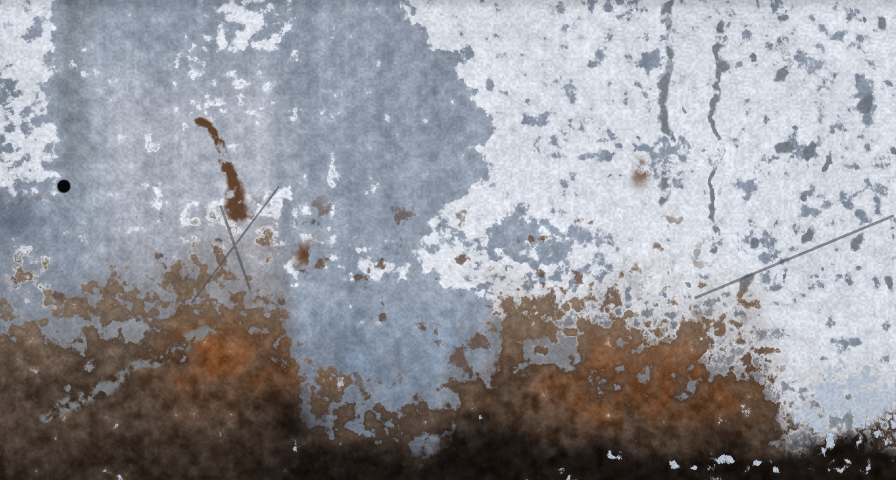
Write a Shadertoy shader that draws this texture.

```glsl
// Weathered metal wall: flaking white paint over blue-grey steel, rusting towards a dark base.

float hash(vec2 p) {
    return fract(sin(dot(p, vec2(127.1, 311.7))) * 43758.5453);
}

float noise(vec2 p) {
    vec2 cell = floor(p), f = fract(p);
    f = f * f * (3.0 - 2.0 * f);
    float low = mix(hash(cell), hash(cell + vec2(1, 0)), f.x);
    float high = mix(hash(cell + vec2(0, 1)), hash(cell + vec2(1, 1)), f.x);
    return mix(low, high, f.y);
}

// Fractal noise centred on zero
float fbm(vec2 p) {
    float sum = 0.0, amp = 0.5;
    for (int i = 0; i < 5; i++) {
        sum += amp * (noise(p) - 0.5);
        p = mat2(1.6, 1.2, -1.2, 1.6) * p + 5.3;
        amp *= 0.55;
    }
    return sum;
}

float fall(float a, float b, float x) { return 1.0 - smoothstep(a, b, x); }

float band(float a, float b, float soft, float x) {
    return smoothstep(a - soft, a + soft, x) * fall(b - soft, b + soft, x);
}

float blob(vec2 p, vec2 centre, vec2 radius) {
    vec2 d = (p - centre) / radius;
    return exp(-dot(d, d));
}

float stroke(vec2 p, vec2 a, vec2 b, float width) {
    vec2 ab = b - a;
    float t = clamp(dot(p - a, ab) / dot(ab, ab), 0.0, 1.0);
    return fall(width * 0.4, width, length(p - a - ab * t));
}

// Scattered, slightly elongated chips, one per grid cell
float chips(vec2 p, float scale, float density) {
    vec2 q = p * vec2(scale, scale * 0.65), cell = floor(q);
    vec2 centre = 0.3 + 0.4 * vec2(hash(cell + 3.1), hash(cell + 8.7));
    float radius = mix(0.08, 0.27, hash(cell + 5.5));
    float chip = fall(radius * 0.6, radius, length(fract(q) - centre));
    return chip * step(hash(cell), density);
}

// Share of the surface still covered by white paint
float paintCover(vec2 p) {
    float edge = 0.83 + 0.17 * fall(0.73, 1.0, p.y) - 0.13 * fall(0.50, 0.66, p.y)
               + 0.16 * fall(0.32, 0.48, p.y);
    float cover = mix(0.08, 0.76, smoothstep(-0.03, 0.04, p.x - edge));
    cover -= 0.20 * fall(0.30, 0.58, p.y) * band(0.8, 1.35, 0.12, p.x);
    cover += 0.58 * fall(0.09, 0.13, p.x) * smoothstep(0.52, 0.66, p.y);
    cover += 0.42 * blob(p, vec2(0.51, 0.93), vec2(0.09, 0.13));
    cover += 0.38 * blob(p, vec2(0.07, 0.34), vec2(0.08, 0.13));
    cover += 0.22 * band(0.18, 0.90, 0.08, p.x) * band(0.38, 0.62, 0.08, p.y);
    cover -= 0.65 * blob(p, vec2(1.063, 0.52), vec2(0.037));
    cover -= 0.50 * blob(p, vec2(1.133, 0.515), vec2(0.033));
    return cover;
}

float rustTop(float x) {
    return 0.33 + 0.05 * smoothstep(0.10, 0.25, x) - 0.25 * smoothstep(0.57, 0.65, x)
         + 0.17 * smoothstep(0.90, 1.05, x) - 0.18 * smoothstep(1.56, 1.66, x);
}

void mainImage(out vec4 fragColor, in vec2 fragCoord) {
    vec2 p = fragCoord / iResolution.y;
    float broad = fbm(p * 4.0), mid = fbm(p * 16.0 + 9.0), fine = fbm(p * 52.0 + 4.0);
    float grain = noise(p * 230.0) - 0.5;
    vec2 w = p + 0.06 * vec2(mid, fbm(p * 14.0 + 31.0));

    // Bare steel with vertical washes
    float wash = fbm(vec2(p.x * 22.0, p.y * 2.5));
    vec3 col = mix(vec3(0.57, 0.61, 0.67), vec3(0.67, 0.69, 0.74),
                   band(0.20, 0.60, 0.05, w.x) * band(0.42, 0.85, 0.12, w.y));
    col = mix(col, vec3(0.50, 0.53, 0.57), 0.8 * band(0.12, 0.19, 0.02, w.x) * smoothstep(0.5, 0.7, p.y));
    col = mix(col, vec3(0.44, 0.52, 0.62), 0.5 * band(0.6, 1.0, 0.06, w.x) * fall(0.25, 0.45, p.y));
    col += 0.16 * wash + 0.12 * broad + 0.22 * fine;

    // White paint, broken by flakes, runs and chips
    float flake = smoothstep(-0.07, 0.07, (paintCover(w) - 0.5) * 0.75 + 0.65 * mid + 0.9 * fine);
    vec3 white = vec3(0.86, 0.875, 0.905) + 0.10 * broad + 0.16 * fine;
    col = mix(col, white, 0.93 * flake);
    float runs = stroke(w, vec2(1.39, 1.0), vec2(1.385, 0.58), 0.014);
    runs = max(runs, stroke(w, vec2(1.50, 0.92), vec2(1.49, 0.48), 0.009));
    runs = max(runs, stroke(w, vec2(1.63, 0.91), vec2(1.635, 0.83), 0.014));
    runs *= smoothstep(-0.16, 0.05, mid + fine);
    float chipped = chips(w, 17.0, 0.30) * smoothstep(1.25, 1.5, p.x) * smoothstep(0.28, 0.4, p.y);
    col = mix(col, vec3(0.40, 0.43, 0.47), 0.85 * max(runs, chipped));

    // Brown staining above the rust, then the ragged rust itself
    float depth = rustTop(w.x) - w.y;
    float stain = smoothstep(-0.20, 0.04, depth + 0.25 * mid) * (0.35 + 0.6 * broad);
    col = mix(col, vec3(0.43, 0.37, 0.33), clamp(stain, 0.0, 0.7) * (1.0 - 0.4 * flake));
    float specks = smoothstep(0.16, 0.25, fbm(p * 24.0 + 17.0)) * band(0.18, 0.58, 0.08, p.y);
    col = mix(col, vec3(0.36, 0.27, 0.22), 0.75 * specks * fall(1.3, 1.6, p.x));
    vec3 rust = mix(vec3(0.27, 0.215, 0.175), vec3(0.43, 0.36, 0.30),
                    clamp(0.5 + 2.2 * mid + smoothstep(0.15, 0.36, p.y) - 0.6, 0.0, 1.0));
    float orange = blob(w, vec2(0.49, 0.25), vec2(0.15, 0.08)) + blob(w, vec2(1.37, 0.20), vec2(0.25, 0.09));
    rust = mix(rust, vec3(0.50, 0.29, 0.15), clamp(orange * (0.65 + 2.0 * mid), 0.0, 0.85));
    rust += 0.28 * fine;
    float rusted = smoothstep(-0.12, 0.12, depth * 4.0 + 1.5 * mid + 1.3 * fine);
    col = mix(col, rust, 0.95 * rusted);

    // Sooty base with pale remnants at the right
    float soot = fall(-0.035, 0.05, w.y - 0.075 - 0.12 * broad - 0.10 * mid);
    soot *= mix(0.45, 0.95, smoothstep(0.45, 0.65, p.x));
    soot = max(soot, 0.7 * blob(w, vec2(0.60, 0.10), vec2(0.07, 0.09)));
    col = mix(col, vec3(0.09, 0.07, 0.06) + 0.12 * fine, soot);
    float remnant = blob(w, vec2(1.75, 0.15), vec2(0.17, 0.09)) + 0.7 * blob(w, vec2(1.50, 0.03), vec2(0.20, 0.02));
    col = mix(col, vec3(0.70, 0.74, 0.80), smoothstep(0.0, 0.12, 0.5 * remnant - 0.30 + 0.6 * mid + 0.8 * fine));

    // Rust runs, a scraped diagonal and hairline scratches
    float leak = stroke(w, vec2(0.43, 0.76), vec2(0.51, 0.55), 0.013 + 0.035 * fall(0.54, 0.74, p.y) * 0.5);
    leak = max(leak, blob(w, vec2(0.64, 0.485), vec2(0.022, 0.026)));
    leak = max(leak, 0.8 * blob(w, vec2(1.34, 0.64), vec2(0.014, 0.03)));
    col = mix(col, vec3(0.37, 0.26, 0.19), leak * smoothstep(-0.18, 0.08, mid + fine));
    float scrape = stroke(w, vec2(0.09, 0.14), vec2(0.45, 0.315), 0.020) * smoothstep(-0.12, 0.06, fine + 0.5 * mid);
    col = mix(col, vec3(0.48, 0.51, 0.53), 0.85 * scrape);
    float hair = stroke(p, vec2(0.46, 0.57), vec2(0.52, 0.40), 0.004);
    hair = max(hair, stroke(p, vec2(1.86, 0.55), vec2(1.45, 0.38), 0.004));
    hair = max(hair, stroke(p, vec2(0.58, 0.61), vec2(0.40, 0.37), 0.003));
    col = mix(col, vec3(0.30, 0.31, 0.33), 0.6 * hair);

    // Drilled hole, dark side stain, surface grain
    col = mix(col, vec3(0.34, 0.37, 0.43), 0.6 * blob(w, vec2(0.03, 0.54), vec2(0.05, 0.04)));
    col = mix(col, vec3(0.03), fall(0.011, 0.016, length(p - vec2(0.133, 0.612))));
    col *= (1.0 + 0.14 * grain) * (1.0 - 0.12 * smoothstep(0.975, 1.0, p.y));
    fragColor = vec4(clamp(col, 0.0, 1.0), 1.0);
}
```
